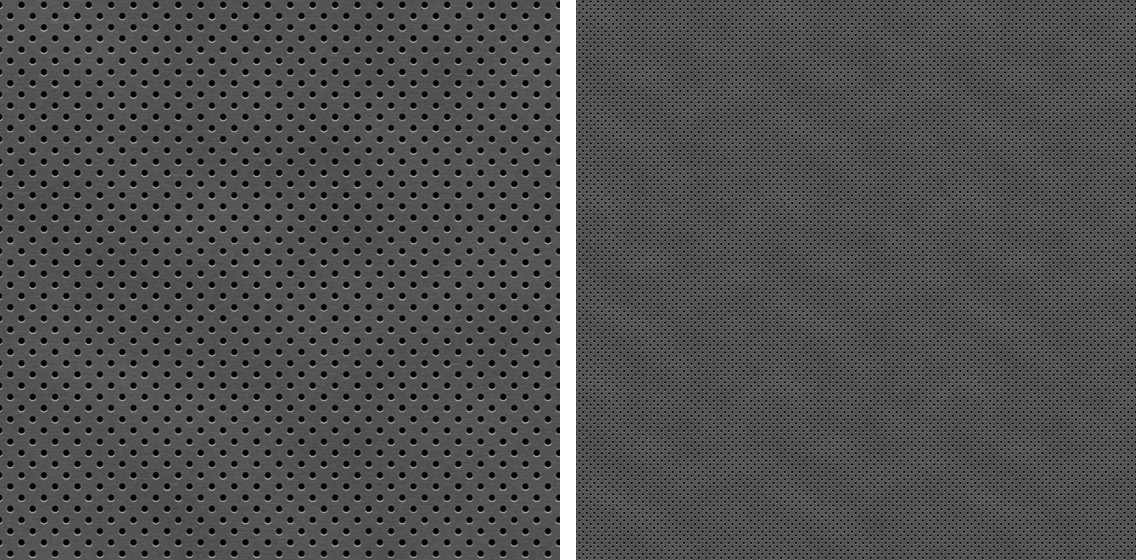
Left, the tile; right, the same tile 3 across and 3 down.
Reproduce this texture procedurally as a WebGL 2 fragment shader.

```glsl
#version 300 es
precision highp float;
// Perforated dark steel sheet: 25 x 25 cells, each holding two staggered round holes.
// Holes are distance functions with a lit lower lip; the metal is wrapped gradient
// noise in broad stains and fine horizontal brushing, with a few faint scratches.
uniform vec2 u_resolution;
out vec4 fragColor;

const float CELLS = 25.0;

vec2 hash2(vec2 p) {
  uvec2 q = uvec2(ivec2(p)) * uvec2(1597u, 3571u);
  uint n = (q.x ^ q.y) * 747796u + 28913u;
  n = (n ^ (n >> 15)) * 277803u;
  n ^= n >> 13;
  n *= 60493u;
  n ^= n >> 16;
  return vec2(n & 65535u, n >> 16) / 65535.0;
}

vec2 gradientAt(vec2 corner, vec2 period) {
  float angle = 6.28318 * hash2(mod(corner, period)).x;
  return vec2(cos(angle), sin(angle));
}

// Gradient noise that wraps after one canvas, about -0.7 to 0.7
float noise(vec2 uv, vec2 period) {
  vec2 p = uv * period, i = floor(p), f = p - i;
  vec2 s = f * f * f * (f * (f * 6.0 - 15.0) + 10.0);
  vec2 e = vec2(1.0, 0.0);
  float a = dot(gradientAt(i, period), f);
  float b = dot(gradientAt(i + e.xy, period), f - e.xy);
  float c = dot(gradientAt(i + e.yx, period), f - e.yx);
  float d = dot(gradientAt(i + e.xx, period), f - e.xx);
  return mix(mix(a, b, s.x), mix(c, d, s.x), s.y);
}

// Broad stains, halving in strength with each octave
float stains(vec2 uv) {
  float sum = 0.0, gain = 1.0, freq = 4.0;
  for (int k = 0; k < 4; k++) {
    sum += gain * noise(uv, vec2(freq, freq + 1.0));
    gain *= 0.5;
    freq *= 2.0;
  }
  return sum;
}

// Thin horizontal scratches at random wrapped places
float scratches(vec2 uv, float pixel) {
  float sum = 0.0;
  for (int k = 0; k < 9; k++) {
    vec2 offset = uv - hash2(vec2(k, 71));
    offset = abs(offset - round(offset));
    vec2 shape = hash2(vec2(k, 137));
    float halfLength = mix(0.01, 0.035, shape.x);
    float along = 1.0 - smoothstep(0.4 * halfLength, halfLength, offset.x);
    float across = 1.0 - smoothstep(0.0, 0.0008 + pixel, offset.y);
    sum += along * across * mix(0.3, 1.0, shape.y);
  }
  return sum;
}

void main() {
  vec2 uv = gl_FragCoord.xy / u_resolution;
  float pixel = 1.0 / min(u_resolution.x, u_resolution.y);

  // Brushed metal
  float tone = 0.327 + 0.03 * stains(uv);
  tone += 0.03 * noise(uv, vec2(48.0, 256.0));
  tone += 0.035 * noise(uv, vec2(160.0, 320.0));
  tone += 0.06 * scratches(uv, pixel);
  vec3 color = tone * vec3(1.0, 1.0, 0.985);

  // Nearest hole of the two staggered grids, in cell units
  vec2 q = uv * CELLS - vec2(0.96, 0.79);
  vec2 idA = round(q), idB = round(q - 0.5);
  vec2 a = q - idA, b = q - 0.5 - idB;
  bool useA = dot(a, a) < dot(b, b);
  vec2 toHole = useA ? a : b;
  vec2 id = mod(useA ? idA : idB, CELLS) + (useA ? 0.0 : 40.0);
  vec2 wear = hash2(id + 200.0);

  // Lit lip: a crescent under the hole and a faint rim around it
  float soft = 0.02 + 0.6 * pixel * CELLS;
  float dist = length(toHole);
  float rim = 1.0 - smoothstep(0.0, 0.035 + 0.5 * soft, abs(dist - 0.175));
  float below = smoothstep(0.25, 0.95, -toHole.y / max(dist, 0.001));
  float lip = rim * (0.12 + below * mix(0.65, 1.1, wear.x));
  color = mix(color, vec3(0.64, 0.64, 0.63), min(lip, 1.0));

  // Dark opening
  float radius = 0.137 + 0.006 * (wear.y - 0.5);
  float hole = 1.0 - smoothstep(-soft, soft, dist - radius);
  color = mix(color, vec3(0.02), hole);

  fragColor = vec4(color, 1.0);
}
```
